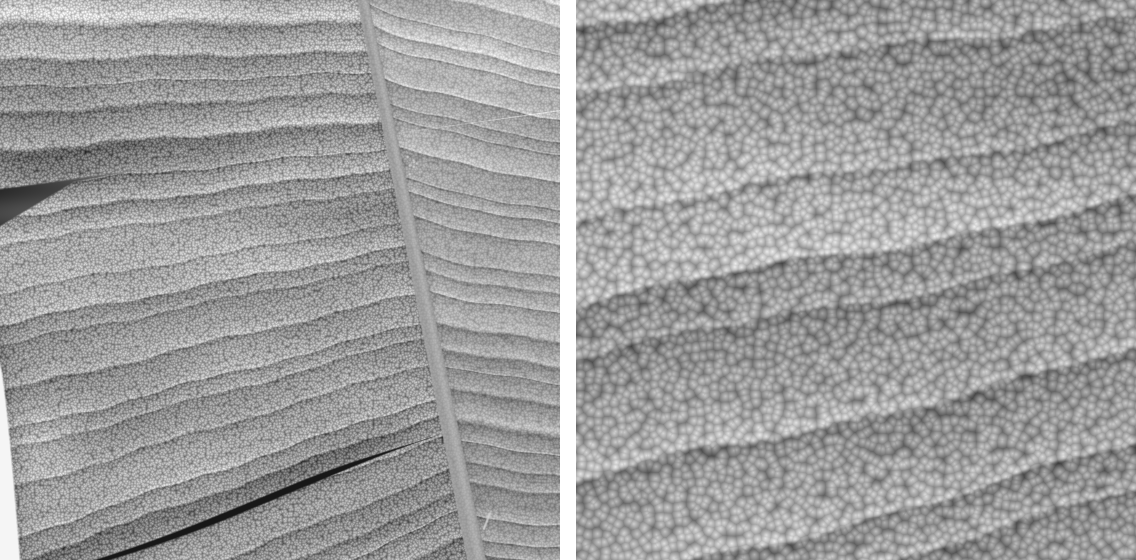
Left: the whole. Right: its middle third, enlarged.
Reproduce this texture procedurally as a Shadertoy shader.

```glsl
const float VEINS = 23.0;
const float SLIT_ROOT = 0.77;
const vec2 LEFT_FAN = vec2(0.47, -0.02);   // slope gain and offset along the rib
const vec2 RIGHT_FAN = vec2(-0.20, 0.25);

float hash1(float n) {
    return fract(sin(n * 12.9898) * 4375.85);
}

vec2 hash2(vec2 p) {
    vec3 q = fract(p.xyx * vec3(0.1031, 0.1030, 0.0973));
    q += dot(q, q.yzx + 33.33);
    return fract((q.xx + q.yz) * q.zy);
}

// Distance to the nearest scattered cell point
float cellular(vec2 p) {
    vec2 cell = floor(p);
    float nearest = 2.0;
    for (int y = -1; y <= 1; y++)
        for (int x = -1; x <= 1; x++) {
            vec2 c = cell + vec2(x, y);
            nearest = min(nearest, length(c + hash2(c) - p));
        }
    return nearest;
}

// Soft blotches from layered, turned sines
float blotches(vec2 p) {
    float sum = 0.0, amp = 0.5;
    for (int i = 0; i < 5; i++) {
        sum += amp * sin(p.x + 1.3 * sin(p.y)) * cos(p.y * 1.1 + float(i));
        p = mat2(1.5, 1.1, -1.1, 1.5) * p + 2.7;
        amp *= 0.62;
    }
    return sum;
}

float glow(vec2 p, vec2 center, vec2 size) {
    vec2 q = (p - center) / size;
    return exp(-dot(q, q));
}

float segment(vec2 p, vec2 a, vec2 b) {
    vec2 ab = b - a;
    return length(p - a - ab * clamp(dot(p - a, ab) / dot(ab, ab), 0.0, 1.0));
}

float cover(float dist, float aa) {
    return 1.0 - smoothstep(-aa, aa, dist);
}

// Height on the rib where the vein through p begins
float veinRoot(float y, float d, vec2 fan) {
    return (y - fan.y * d) / (1.0 + fan.x * d);
}

// Pleat: dark under each vein, rising to a pale ridge at the next
float pleat(float root, float seed) {
    float phase = root * VEINS + 0.22 * sin(root * 41.0 + seed) + 0.12 * sin(root * 97.0);
    float id = floor(phase), t = phase - id;
    float rise = (0.25 + 0.75 * t) * smoothstep(0.0, 0.14, t) * (1.0 - smoothstep(0.91, 1.0, t));
    float strength = 0.16 + 0.11 * hash1(id + seed);
    float ridge = 0.035 * exp(-pow((t - 0.88) / 0.05, 2.0));
    float fibre = 0.012 * sin(phase * 31.0);
    return strength * rise + ridge + fibre;
}

// Torn opening at the left margin, with a thin tail
float tear(vec2 p) {
    float top = 0.338 - 0.14 * p.x;
    float tail = top + 0.008 * (1.0 - smoothstep(0.08, 0.28, p.x)) - 0.001;
    float bottom = max(0.404 - 0.6 * p.x, tail);
    return max(top - p.y, p.y - bottom);
}

void mainImage(out vec4 fragColor, in vec2 fragCoord) {
    vec2 p = fragCoord / iResolution.xy;
    p.y = 1.0 - p.y;                        // y runs down the leaf
    float aa = 1.0 / iResolution.y;
    float ribOffset = p.x - (0.648 + 0.203 * p.y);
    float ribHalf = mix(0.010, 0.017, p.y);
    bool onLeft = ribOffset < 0.0;
    float d = abs(ribOffset);

    // Pleated blades
    float wave = 0.0025 * sin(p.x * 23.0 + p.y * 9.0) + 0.0012 * sin(p.x * 61.0 - p.y * 17.0);
    float root = veinRoot(p.y, d, onLeft ? LEFT_FAN : RIGHT_FAN);
    float sag = onLeft ? 0.0 : -0.012 * (1.0 - exp(-d * 22.0));
    float tone = (onLeft ? 0.46 : 0.50) + pleat(root + wave + sag, onLeft ? 1.0 : 5.0);

    // Broad light and shade
    tone += 0.045 * blotches(p * vec2(8.0, 13.0));
    tone += 0.11 * glow(p, vec2(0.33, 0.43), vec2(0.28, 0.06));
    tone += 0.10 * glow(p, vec2(0.02, 0.47), vec2(0.12, 0.07));
    tone += 0.10 * glow(p, vec2(0.07, 0.81), vec2(0.07, 0.08));
    tone += 0.13 * glow(p, vec2(1.0, 0.0), vec2(0.35, 0.22));
    tone += 0.08 * glow(p, vec2(0.1, 0.02), vec2(0.4, 0.08));
    tone -= 0.09 * glow(p, vec2(0.12, 0.30), vec2(0.25, 0.06));
    tone -= 0.05 * glow(p, vec2(1.0, 1.0), vec2(0.4, 0.25));

    // Fine speckle
    float speckle = 0.45 - cellular(p * 210.0);
    tone += speckle * (onLeft ? 0.36 : 0.19);
    tone += 0.10 * (0.45 - cellular(p * 85.0));

    // Long slit and its shadow
    if (onLeft) {
        float s = root - SLIT_ROOT + 0.004 * sin(d * 9.0);
        tone -= 0.11 * exp(-pow((s + 0.022) / 0.026, 2.0)) * smoothstep(0.0, 0.15, d);
        float slitHalf = 0.0052 * smoothstep(0.02, 0.28, d) * (1.0 - 0.4 * smoothstep(0.4, 0.7, d));
        float slit = cover(abs(s) - slitHalf, aa) * smoothstep(0.015, 0.04, d);
        tone = mix(tone, 0.09, slit);
    }

    // Torn opening and pale ground beyond the margin
    float hollow = 0.22 + 0.9 * p.x + 0.06 * sin(p.y * 70.0);
    tone = mix(tone, hollow, cover(tear(p), aa + 0.001));
    float margin = 0.036 * pow(max(p.y - 0.65, 0.0) / 0.35, 0.75);
    tone -= 0.10 * exp(-max(p.x - margin, 0.0) * 60.0) * smoothstep(0.5, 0.7, p.y);
    tone = mix(tone, 0.96, cover(p.x - margin, aa + 0.001) * step(0.65, p.y));

    // Midrib
    float across = ribOffset / ribHalf;
    float ribTone = 0.65 - 0.05 * across * across + 0.03 * sin(across * 4.0) + 0.08 * speckle;
    tone -= 0.06 * exp(-max(d - ribHalf, 0.0) * 130.0);
    tone = mix(tone, ribTone, cover(d - ribHalf, aa));

    // Pale flecks beside the rib
    float fleck = segment(p, vec2(0.864, 0.944), vec2(0.875, 0.917)) - 0.002;
    for (int i = 0; i < 7; i++) {
        vec2 c = vec2(0.724, 0.27) + vec2(0.025, 0.05) * hash2(vec2(i, 3));
        fleck = min(fleck, length(p - c) - 0.002);
    }
    tone = mix(tone, 0.84, 0.8 * cover(fleck, aa));

    fragColor = vec4(vec3(clamp(tone, 0.0, 1.0)), 1.0);
}
```
